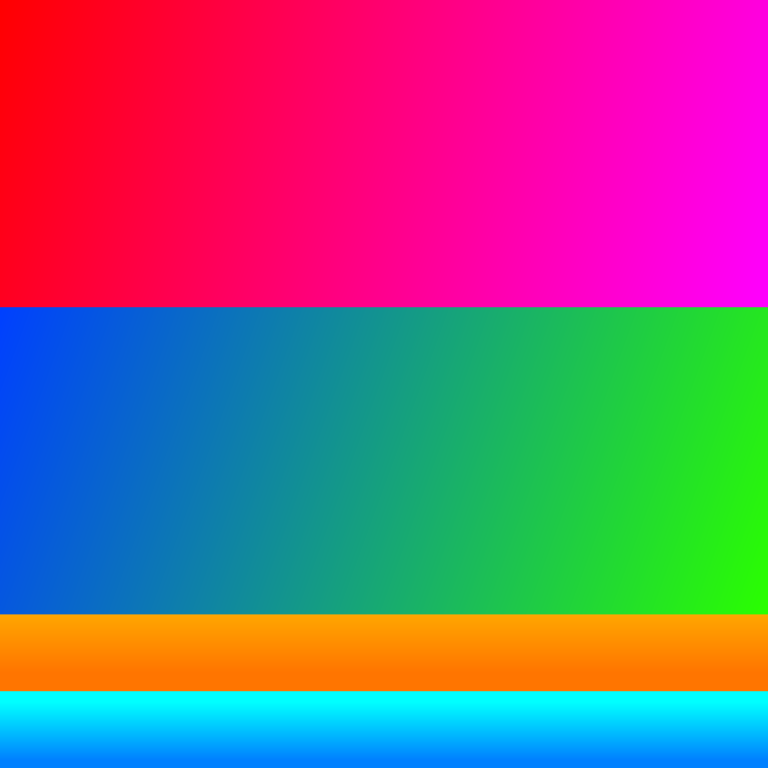
Reproduce this background procedurally as a three.js fragment shader.

```glsl
varying vec2 vUv;

// Progress from the top left to the bottom right corner of a wide panel,
// along a direction tilted 20 degrees below the horizontal.
float tiltedRamp(vec2 p, float top, float height) {
  float slope = tan(radians(20.0));
  return clamp((p.x + slope * (top - p.y)) / (1.0 + slope * height), 0.0, 1.0);
}

// Progress downward through a thin strip.
float stripRamp(float y, float top, float height) {
  return clamp((top - y) / height, 0.0, 1.0);
}

// Soft step that is one above the edge.
float above(float edge, float y) {
  return smoothstep(edge - 0.001, edge + 0.001, y);
}

void main() {
  // Two wide panels with tilted gradients
  vec3 redToMagenta = mix(vec3(1.0, 0.0, 0.0), vec3(1.0, 0.0, 1.0),
                          tiltedRamp(vUv, 1.0, 0.4));
  vec3 blueToGreen = mix(vec3(0.0, 0.25, 1.0), vec3(0.165, 1.0, 0.0),
                         tiltedRamp(vUv, 0.6, 0.4));

  // Two thin strips with vertical gradients
  float orangeFade = clamp(stripRamp(vUv.y, 0.2, 0.1) / 0.75, 0.0, 1.0);
  vec3 orange = mix(vec3(1.0, 0.65, 0.0), vec3(1.0, 0.46, 0.0), orangeFade);

  float cyanFade = clamp((stripRamp(vUv.y, 0.1, 0.1) - 0.14) / 0.76, 0.0, 1.0);
  vec3 cyanToBlue = mix(vec3(0.0, 1.0, 1.0), vec3(0.0, 0.5, 1.0), cyanFade);

  // Stack from the bottom up
  vec3 color = mix(cyanToBlue, orange, above(0.1, vUv.y));
  color = mix(color, blueToGreen, above(0.2, vUv.y));
  color = mix(color, redToMagenta, above(0.6, vUv.y));

  gl_FragColor = vec4(color, 1.0);
}
```
